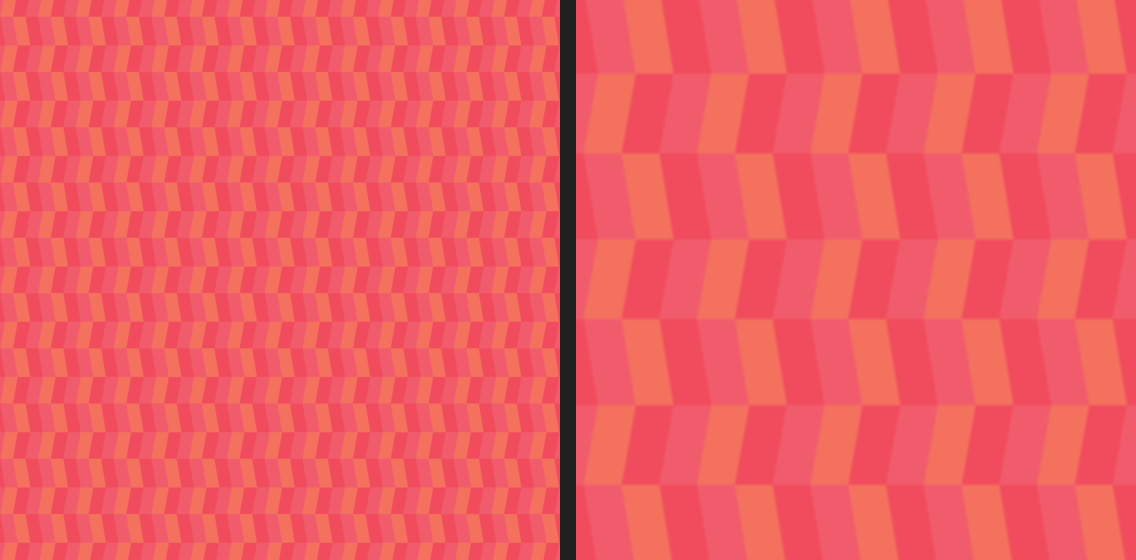
Left: the whole. Right: its middle third, enlarged.
A WebGL 1 fragment shader for this pattern:

```glsl
precision highp float;

uniform vec2 u_resolution;

const vec3 ORANGE = vec3(0.955, 0.445, 0.370);
const vec3 RED    = vec3(0.945, 0.298, 0.365);
const vec3 PINK   = vec3(0.945, 0.362, 0.423);

const vec2 PERIOD = vec2(0.06745, 0.09867); // one colour trio, one zigzag
const float TALL_SHARE = 0.52;              // part of a zigzag taken by the taller row
const float FIRST_ROW = 0.0299;             // top of the first tall row, from the top edge
const float FIRST_STRIPE = 0.0232;          // left end of the first orange stripe
const float LEAN = 0.0085;                  // sideways run of a stripe within one row
const float SOFTNESS = 0.0015;              // half width of a blended edge

float edge(float position, float at, float halfWidth) {
  return smoothstep(at - halfWidth, at + halfWidth, position);
}

// Repeating orange, red and pink stripes, starting at x = 0
vec3 stripes(float x, float period, float soft) {
  float s = 3.0 * fract(x / period);
  float blur = 3.0 * soft / period;
  vec3 color = mix(PINK, ORANGE, edge(s, 0.0, blur));
  color = mix(color, RED, edge(s, 1.0, blur));
  color = mix(color, PINK, edge(s, 2.0, blur));
  return mix(color, ORANGE, edge(s, 3.0, blur));
}

// Sideways offset: runs right down the tall row and back down the short one
float zigzag(float phase, float share, float lean) {
  return lean * min(phase / share, (1.0 - phase) / (1.0 - share));
}

// Weight of the tall row, blended at both of its ends
float tallRow(float phase, float share, float blur) {
  float start = edge(phase, 0.0, blur) + edge(phase, 1.0, blur);
  return start - edge(phase, share, blur);
}

void main() {
  vec2 uv = gl_FragCoord.xy / u_resolution;
  float pixel = 1.0 / min(u_resolution.x, u_resolution.y);
  float soft = max(SOFTNESS, 0.7 * pixel);

  float phase = fract((1.0 - uv.y - FIRST_ROW) / PERIOD.y);
  float x = uv.x - FIRST_STRIPE - zigzag(phase, TALL_SHARE, LEAN);

  // Short rows sit one stripe further left
  vec3 tall = stripes(x, PERIOD.x, soft);
  vec3 low = stripes(x + PERIOD.x / 3.0, PERIOD.x, soft);
  float weight = tallRow(phase, TALL_SHARE, soft / PERIOD.y);

  gl_FragColor = vec4(mix(low, tall, weight), 1.0);
}
```
